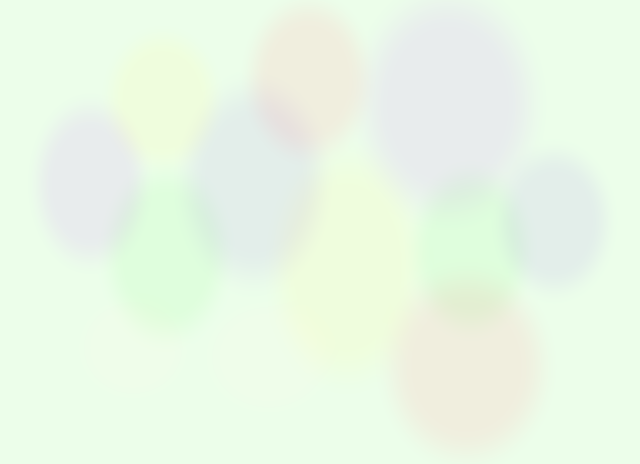
Write a WebGL 2 fragment shader that draws this background.

```glsl
#version 300 es
precision highp float;
// Soft pastel ovals scattered over a pale mint ground.
// Each oval is a feathered ellipse that multiplies its tint into the colour
// below it, so overlaps deepen like thin washes of paint.

uniform vec2 u_resolution;
out vec4 outColor;

// Tints relative to the ground colour
const vec3 LAVENDER = vec3(0.985, 0.930, 1.012);
const vec3 BLUE     = vec3(0.962, 0.938, 1.000);
const vec3 PEACH    = vec3(1.018, 0.938, 0.950);
const vec3 GREEN    = vec3(0.945, 1.000, 0.942);
const vec3 YELLOW   = vec3(1.016, 0.998, 0.942);
const vec3 CREAM    = vec3(1.015, 0.996, 0.998);

// Wash of tint inside a feathered ellipse, white outside
vec3 wash(vec2 uv, vec2 center, vec2 radius, vec3 tint) {
    float d = length((uv - center) / radius);
    return mix(vec3(1.0), tint, 1.0 - smoothstep(0.70, 1.26, d));
}

void main() {
    vec2 uv = gl_FragCoord.xy / u_resolution;
    vec3 color = vec3(0.924, 0.996, 0.918);

    // Faint cream patches along the lower left
    color *= wash(uv, vec2(0.208, 0.250), vec2(0.078, 0.100), CREAM);
    color *= wash(uv, vec2(0.420, 0.230), vec2(0.090, 0.110), CREAM);

    // Yellow ovals
    color *= wash(uv, vec2(0.254, 0.784), vec2(0.080, 0.135), YELLOW);
    color *= wash(uv, vec2(0.543, 0.424), vec2(0.108, 0.230), YELLOW);

    // Green ovals
    color *= wash(uv, vec2(0.260, 0.451), vec2(0.088, 0.171), GREEN);
    color *= wash(uv, vec2(0.736, 0.460), vec2(0.085, 0.162), GREEN);

    // Lavender ovals
    color *= wash(uv, vec2(0.141, 0.604), vec2(0.081, 0.162), LAVENDER);
    color *= wash(uv, vec2(0.700, 0.775), vec2(0.128, 0.225), LAVENDER);

    // Blue ovals
    color *= wash(uv, vec2(0.397, 0.604), vec2(0.104, 0.201), BLUE);
    color *= wash(uv, vec2(0.866, 0.523), vec2(0.081, 0.145), BLUE);

    // Peach ovals
    color *= wash(uv, vec2(0.482, 0.829), vec2(0.088, 0.158), PEACH);
    color *= wash(uv, vec2(0.729, 0.209), vec2(0.117, 0.189), PEACH);

    outColor = vec4(min(color, 1.0), 1.0);
}
```
